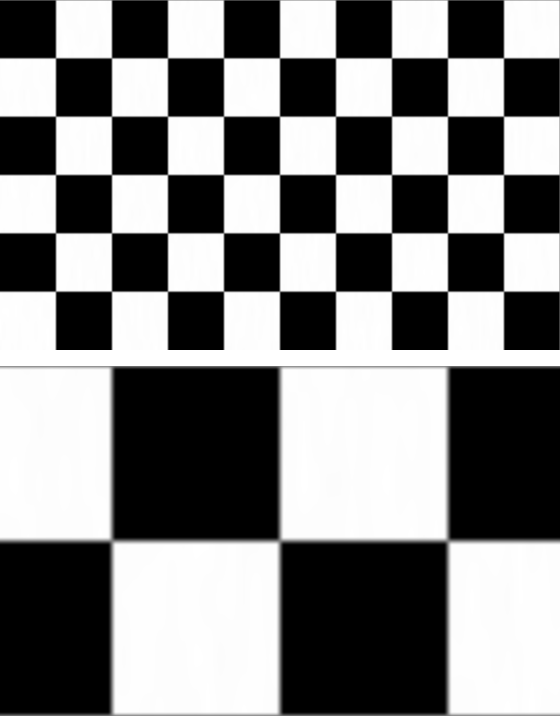
Top: the whole. Bottom: its middle third, enlarged.
Write a WebGL 1 fragment shader that draws this pattern.

```glsl
precision highp float;

uniform vec2 u_resolution;

#define CELLS vec2(10.0, 6.0)
#define EDGE_SOFTNESS 0.026
#define WHITE_LEVEL 0.994
#define BLACK_LEVEL 0.0
#define MOTTLE_AMOUNT 0.010
#define MOTTLE_SCALE vec2(14.0, 3.0)

float hash(vec2 p) {
    vec3 q = fract(vec3(p.xyx) * 0.1031);
    q += dot(q, q.yzx + 33.33);
    return fract((q.x + q.y) * q.z);
}

float valueNoise(vec2 p) {
    vec2 cell = floor(p);
    vec2 f = smoothstep(0.0, 1.0, fract(p));
    float low = mix(hash(cell), hash(cell + vec2(1.0, 0.0)), f.x);
    float high = mix(hash(cell + vec2(0.0, 1.0)), hash(cell + vec2(1.0)), f.x);
    return mix(low, high, f.y);
}

// Square wave per axis: +1 in even cells, -1 in odd, easing through 0 at edges
vec2 softSquareWave(vec2 p, vec2 softness) {
    vec2 edgeDistance = 0.5 - abs(fract(p) - 0.5);
    vec2 parity = 1.0 - 2.0 * mod(floor(p), 2.0);
    return parity * (2.0 * smoothstep(-softness, softness, edgeDistance) - 1.0);
}

void main() {
    vec2 board = gl_FragCoord.xy / u_resolution * CELLS;

    // Never sharper than about one pixel
    vec2 softness = max(vec2(EDGE_SOFTNESS), 0.75 * CELLS / u_resolution);

    // Left and bottom borders stay clean; top and right fade slightly
    vec2 wave = softSquareWave(max(board, vec2(0.5)), softness);
    float whiteness = 0.5 + 0.5 * wave.x * wave.y;

    // Faint upright mottling, visible only on the white squares
    float mottle = MOTTLE_AMOUNT * (valueNoise(board * MOTTLE_SCALE) - 0.5);
    float tone = mix(BLACK_LEVEL, WHITE_LEVEL + mottle, whiteness);

    gl_FragColor = vec4(vec3(tone), 1.0);
}
```
